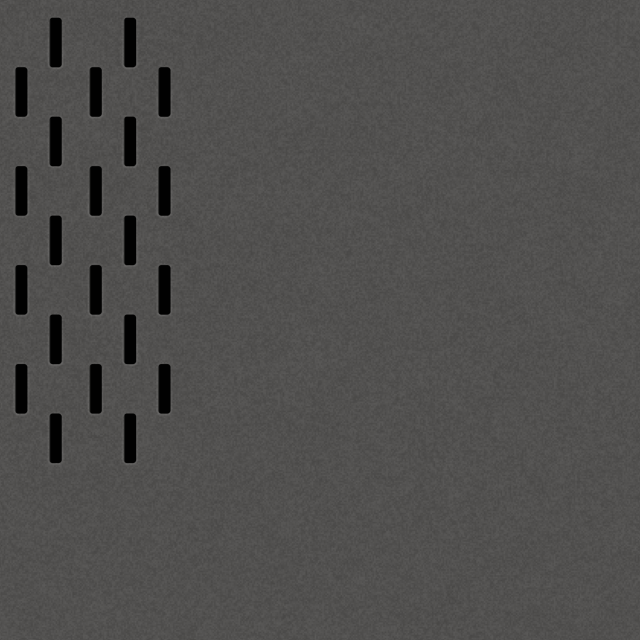
A three.js fragment shader for this texture:

```glsl
// Dark grey grained panel with staggered rows of upright rounded slots at the left.
varying vec2 vUv;

const vec3 PANEL_COLOR = vec3(0.320, 0.316, 0.311);
const vec3 SLOT_COLOR = vec3(0.003);
const vec3 WALL_COLOR = vec3(0.17, 0.17, 0.165);

const int ROW_COUNT = 9;
const float TOP_ROW_Y = 0.9336;
const float ROW_STEP = 0.0773;
const vec3 WIDE_ROW_X = vec3(0.0332, 0.1494, 0.2568);
const vec2 NARROW_ROW_X = vec2(0.0868, 0.2031);

const vec2 SLOT_HALF_SIZE = vec2(0.0096, 0.0387);
const float CORNER_RADIUS = 0.0052;
const float EDGE_SOFTNESS = 0.0011;
const float WALL_WIDTH = 0.0026;
const float RIM_WIDTH = 0.0016;
const float RIM_LIGHT = 0.055;

const float FINE_GRAIN_SCALE = 420.0;
const float COARSE_GRAIN_SCALE = 190.0;
const float MOTTLE_SCALE = 24.0;
const float FINE_GRAIN = 0.050;
const float COARSE_GRAIN = 0.022;
const float MOTTLE = 0.008;

float hash(vec2 p) {
  vec3 q = fract(vec3(p.xyx) * 0.1031);
  q += dot(q, q.yzx + 33.33);
  return fract((q.x + q.y) * q.z);
}

float valueNoise(vec2 p) {
  vec2 cell = floor(p);
  vec2 f = fract(p);
  f = f * f * (3.0 - 2.0 * f);
  float low = mix(hash(cell), hash(cell + vec2(1.0, 0.0)), f.x);
  float high = mix(hash(cell + vec2(0.0, 1.0)), hash(cell + 1.0), f.x);
  return mix(low, high, f.y);
}

float roundedBox(vec2 p, vec2 halfSize, float radius) {
  vec2 q = abs(p) - halfSize + radius;
  return length(max(q, 0.0)) + min(max(q.x, q.y), 0.0) - radius;
}

// Keeps the signed distance (x) and local offset (yz) of the nearest slot.
vec3 nearestSlot(vec3 best, vec2 offset) {
  float d = roundedBox(offset, SLOT_HALF_SIZE, CORNER_RADIUS);
  return d < best.x ? vec3(d, offset) : best;
}

vec3 slotField(vec2 p) {
  vec3 best = vec3(10.0, 0.0, 0.0);
  for (int row = 0; row < ROW_COUNT; row++) {
    float y = p.y - TOP_ROW_Y + float(row) * ROW_STEP;
    if (mod(float(row), 2.0) < 0.5) {
      best = nearestSlot(best, vec2(p.x - NARROW_ROW_X.x, y));
      best = nearestSlot(best, vec2(p.x - NARROW_ROW_X.y, y));
    } else {
      best = nearestSlot(best, vec2(p.x - WIDE_ROW_X.x, y));
      best = nearestSlot(best, vec2(p.x - WIDE_ROW_X.y, y));
      best = nearestSlot(best, vec2(p.x - WIDE_ROW_X.z, y));
    }
  }
  return best;
}

void main() {
  // Grained panel
  float grain = FINE_GRAIN * (valueNoise(vUv * FINE_GRAIN_SCALE) - 0.5)
    + COARSE_GRAIN * (valueNoise(vUv * COARSE_GRAIN_SCALE + 17.0) - 0.5)
    + MOTTLE * (valueNoise(vUv * MOTTLE_SCALE + 5.0) - 0.5);
  vec3 color = PANEL_COLOR + grain;

  // Faint lit rim around each opening
  vec3 slot = slotField(vUv);
  float rim = exp(-pow((slot.x - RIM_WIDTH) / RIM_WIDTH, 2.0));
  float lowerSide = smoothstep(SLOT_HALF_SIZE.y, -SLOT_HALF_SIZE.y, slot.z);
  color += RIM_LIGHT * rim * mix(0.35, 1.0, lowerSide);

  // Black interior with a dim wall on its left edge
  float leftDepth = slot.y + SLOT_HALF_SIZE.x;
  float wall = 1.0 - smoothstep(0.0, WALL_WIDTH, leftDepth);
  vec3 interior = mix(SLOT_COLOR, WALL_COLOR, wall);
  float opening = 1.0 - smoothstep(-EDGE_SOFTNESS, EDGE_SOFTNESS, slot.x);
  color = mix(color, interior, opening);

  gl_FragColor = vec4(color, 1.0);
}
```
